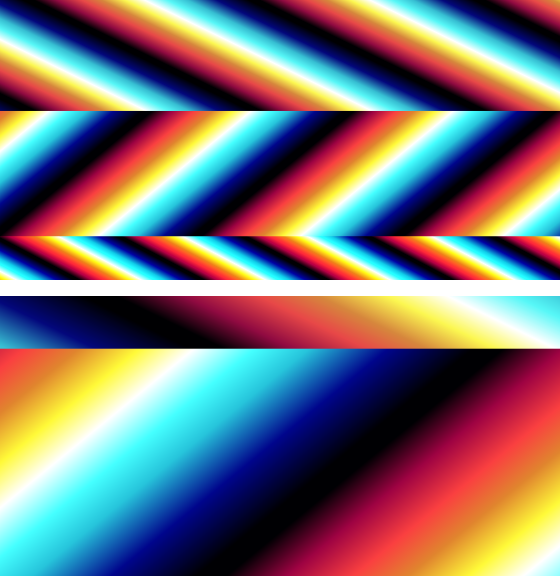
Top: the whole. Bottom: its middle third, enlarged.
Write a Shadertoy shader that draws this background.

```glsl
// Three horizontal bands of slanted rainbow stripes, leaning in opposite ways.
// Each band turns position into a repeating phase along its slant, and a
// ramp of colour stops shades that phase; saturation differs per band.

const int STOPS = 11;

// Smooth colour cycle: black, warm tones, white, cool tones, black
vec3 stripeRamp(float phase) {
    vec3 colours[STOPS] = vec3[STOPS](
        vec3(0.00, 0.00, 0.01), vec3(0.00, 0.00, 0.01),
        vec3(0.62, 0.01, 0.26), vec3(0.98, 0.25, 0.25),
        vec3(0.88, 0.52, 0.18), vec3(1.00, 0.98, 0.22),
        vec3(1.00, 1.00, 1.00), vec3(0.27, 1.00, 1.00),
        vec3(0.15, 0.77, 0.86), vec3(0.00, 0.02, 0.55),
        vec3(0.00, 0.00, 0.01));
    float places[STOPS] = float[STOPS](
        0.0, 0.03, 0.13, 0.24, 0.33, 0.43, 0.52, 0.62, 0.71, 0.84, 0.98);

    vec3 colour = colours[0];
    for (int i = 1; i < STOPS; i++) {
        float t = clamp((phase - places[i - 1]) / (places[i] - places[i - 1]), 0.0, 1.0);
        colour = mix(colour, colours[i], t);
    }
    return colour;
}

vec3 saturate(vec3 colour, float amount) {
    float grey = dot(colour, vec3(0.299, 0.587, 0.114));
    return clamp(mix(vec3(grey), colour, amount), 0.0, 1.0);
}

// Stripes hanging from bandTop; whiteX is where a white line meets that edge
vec3 stripeBand(vec2 p, float bandTop, float whiteX, float lean, float period, float saturation) {
    float across = p.x - whiteX - lean * (bandTop - p.y);
    float phase = fract(across / period + 0.52);
    return saturate(stripeRamp(phase), saturation);
}

void mainImage(out vec4 fragColor, in vec2 fragCoord) {
    // Canvas height is one unit
    vec2 p = fragCoord / iResolution.y;
    float soft = 0.5 / iResolution.y;

    float upperEdge = 0.604;
    float lowerEdge = 0.156;

    vec3 top = stripeBand(p, 1.0, 0.516, 2.05, 0.805, 0.86);
    vec3 middle = stripeBand(p, upperEdge, 0.898, -1.22, 0.722, 1.0);
    vec3 bottom = stripeBand(p, lowerEdge, 0.208, 1.9, 0.445, 1.2);

    // Join the bands with antialiased edges
    vec3 colour = mix(bottom, middle, smoothstep(lowerEdge - soft, lowerEdge + soft, p.y));
    colour = mix(colour, top, smoothstep(upperEdge - soft, upperEdge + soft, p.y));

    fragColor = vec4(colour, 1.0);
}
```
